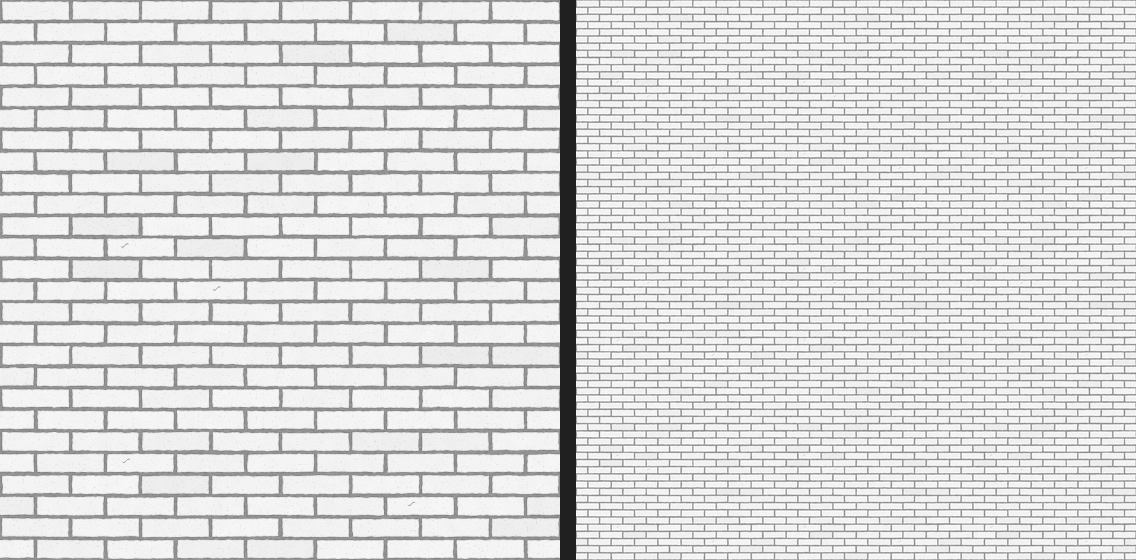
Left: one tile. Right: repeated 3 by 3.
Reproduce this texture procedurally as a Shadertoy shader.

```glsl
// White painted brick wall in running bond: 8 bricks across, 26 courses high.
// Each brick is a slightly tilted rounded box with noisy edges, set in grey mortar.
// Brick ids and gradient noise both wrap, so the canvas tiles in both directions.

const vec2 BRICKS = vec2(8.0, 26.0);
const float JOINT = 0.0058;          // mortar width, in canvas units
const vec3 PAINT = vec3(0.955);
const vec3 RIM = vec3(0.80);
const vec3 MORTAR = vec3(0.575);
const vec3 MORTAR_SHADE = vec3(0.49);

// Integer hash of a cell and a seed, giving two values in 0..1
vec2 hash2(vec2 cell, float seed) {
    uvec3 h = uvec3(ivec3(vec3(cell, seed))) * uvec3(1597u, 7919u, 4801u);
    uint n = (h.x ^ (h.y * 3571u) ^ (h.z * 9281u)) + 12345u;
    n = (n ^ (n >> 15)) * 73244475u;
    n = (n ^ (n >> 16)) * 73244475u;
    n ^= n >> 15;
    return vec2(float(n & 65535u), float(n >> 16)) / 65535.0;
}

// Dot product of a lattice gradient with the offset to that corner
float corner(vec2 cell, vec2 offset, vec2 period, float seed) {
    float angle = 6.2832 * hash2(mod(cell, period), seed).x;
    return dot(vec2(cos(angle), sin(angle)), offset);
}

// Gradient noise, about -0.7..0.7, wrapping over the unit square
float gradientNoise(vec2 uv, vec2 period, float seed) {
    vec2 p = uv * period;
    vec2 i = floor(p), f = fract(p);
    vec2 u = f * f * f * (f * (f * 6.0 - 15.0) + 10.0);
    vec2 e = vec2(1.0, 0.0);
    return mix(mix(corner(i, f, period, seed),
                   corner(i + e.xy, f - e.xy, period, seed), u.x),
               mix(corner(i + e.yx, f - e.yx, period, seed),
                   corner(i + e.xx, f - e.xx, period, seed), u.x), u.y);
}

float roundedBox(vec2 p, vec2 halfSize, float radius) {
    vec2 q = abs(p) - halfSize + radius;
    return length(max(q, 0.0)) + min(max(q.x, q.y), 0.0) - radius;
}

// Signed distance to the worn outline of one brick
float brickDistance(vec2 p, vec2 uv, vec2 id, float seed) {
    vec2 tilt = hash2(id, 11.0) - 0.5;
    vec2 sizeJitter = hash2(id, 12.0) - 0.5;
    vec2 shift = hash2(id, 13.0) - 0.5;
    p += shift * 0.0010 + p.yx * tilt * vec2(0.05, 0.018);
    vec2 halfSize = 0.5 / BRICKS - 0.5 * JOINT + sizeJitter * 0.0007;
    float wobble = 0.0011 * gradientNoise(uv, vec2(56.0), seed)
                 + 0.0010 * gradientNoise(uv, vec2(150.0), seed + 1.0);
    return roundedBox(p, halfSize, 0.0016) + wobble;
}

// Coverage of a short hairline crack, present on a few bricks only
float crack(vec2 p, vec2 id, float pixel) {
    vec2 r = hash2(id, 21.0);
    vec2 q = p - (r.yx - 0.5) * vec2(0.06, 0.008);
    float bend = q.y - 0.4 * q.x - 0.0015 * sin(q.x * 520.0);
    float line = 1.0 - smoothstep(0.0003, 0.0003 + pixel, abs(bend));
    return line * step(0.98, r.x) * (1.0 - smoothstep(0.005, 0.008, abs(q.x)));
}

// Painted face: tone per brick, soft blotches, grain and tiny pits
vec3 brickColor(vec2 uv, vec2 p, vec2 id, float d, float seed, float pixel) {
    vec2 r = hash2(id, 31.0);
    float tone = 0.012 * (r.x - 0.5) - 0.025 * smoothstep(0.82, 1.0, r.y);
    float blotch = 0.012 * gradientNoise(uv, vec2(40.0), 41.0);
    float grain = gradientNoise(uv, vec2(250.0, 220.0), 42.0);
    float fine = gradientNoise(uv, vec2(430.0, 390.0), 43.0);
    float pits = smoothstep(0.22, 0.6, grain) * 0.055;
    float specks = smoothstep(0.54, 0.68, fine) * 0.14;
    vec3 color = PAINT + tone + blotch + 0.02 * fine - pits - specks;

    // Broken grey line just inside the edge
    float broken = 0.5 + 0.9 * gradientNoise(uv, vec2(90.0), seed + 2.0);
    float rim = smoothstep(-0.0026, -0.0004, d) * clamp(broken, 0.0, 1.0);
    color = mix(color, RIM, rim);
    return mix(color, vec3(0.6), 0.7 * crack(p, id, pixel));
}

// Mortar: darker where it meets the brick, with sandy streaks
vec3 mortarColor(vec2 uv, float d) {
    float streak = gradientNoise(uv, vec2(110.0, 190.0), 51.0);
    float sand = gradientNoise(uv, vec2(340.0), 52.0);
    vec3 base = mix(MORTAR_SHADE, MORTAR, smoothstep(0.0002, 0.0022, d));
    return base + 0.05 * streak + 0.05 * sand;
}

void mainImage(out vec4 fragColor, in vec2 fragCoord) {
    vec2 uv = fragCoord / iResolution.xy;
    float pixel = 1.0 / min(iResolution.x, iResolution.y);

    // Running bond: every other course shifts by half a brick
    vec2 grid = uv * BRICKS - vec2(0.008, 0.0);
    grid.x += 0.5 * (1.0 - mod(floor(grid.y), 2.0));
    vec2 id = mod(floor(grid), BRICKS);
    vec2 p = (fract(grid) - 0.5) / BRICKS;
    float seed = 100.0 + 4.0 * (id.x + BRICKS.x * id.y);

    float d = brickDistance(p, uv, id, seed);
    float soft = max(0.0006, 0.7 * pixel);
    float face = 1.0 - smoothstep(-soft, soft, d);
    vec3 color = mix(mortarColor(uv, d), brickColor(uv, p, id, d, seed, pixel), face);
    fragColor = vec4(clamp(color, 0.0, 1.0), 1.0);
}
```
